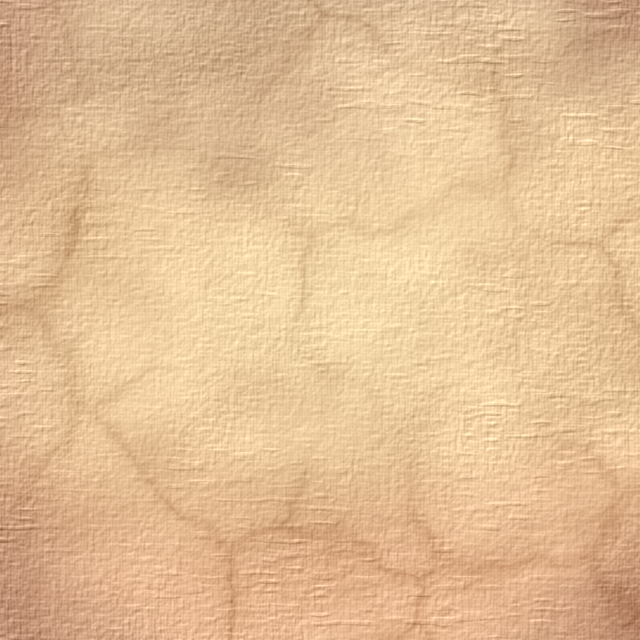
Write a WebGL 1 fragment shader that draws this texture.

```glsl
precision highp float;
// Aged linen paper: a warm sheet, pale in the middle, rosy below and umber above.
// Soft creases follow the borders of warped Voronoi cells, and a woven height
// field of short threads and bumps is embossed over the whole sheet.

uniform vec2 u_resolution;

const vec3 CREAM = vec3(0.975, 0.872, 0.688);
const vec3 SAND  = vec3(0.922, 0.787, 0.615);
const vec3 ROSE  = vec3(0.893, 0.700, 0.550);
const vec3 UMBER = vec3(0.808, 0.680, 0.545);
const vec3 BROWN = vec3(0.725, 0.540, 0.435);
const vec3 CREASE_TINT = vec3(0.85, 1.0, 1.0);

const vec2  GLOW_CENTER = vec2(0.53, 0.52);
const float CREASE_CELLS = 3.4;
const float CREASE_DEPTH = 0.12;
const float THREADS = 200.0;       // threads across the sheet
const float RELIEF = 0.20;         // strength of the embossing
const vec2  LIGHT_STEP = vec2(-0.0021, 0.0024);
const float BLOTCH = 0.13;         // strength of the small stains
const float TAU = 6.28318;

float hash(vec2 p) {
  return fract(sin(dot(p, vec2(127.1, 311.7))) * 43758.5453);
}

vec2 hash2(vec2 p) {
  return vec2(hash(p), hash(p + 57.3));
}

float noise(vec2 p) {
  vec2 i = floor(p), f = fract(p);
  f = f * f * (3.0 - 2.0 * f);
  return mix(mix(hash(i), hash(i + vec2(1.0, 0.0)), f.x),
             mix(hash(i + vec2(0.0, 1.0)), hash(i + 1.0), f.x), f.y);
}

float fbm(vec2 p) {
  float sum = 0.0, gain = 0.5;
  for (int i = 0; i < 4; i++) {
    sum += gain * noise(p);
    p = mat2(0.8, 0.6, -0.6, 0.8) * p * 2.03 + 17.7;
    gain *= 0.5;
  }
  return sum / 0.9375;
}

// Distance to the nearest border between Voronoi cells
float cellBorder(vec2 p) {
  vec2 cell = floor(p), nearest = vec2(0.0);
  float best = 9.0, border = 9.0;
  for (int y = -1; y <= 1; y++)
    for (int x = -1; x <= 1; x++) {
      vec2 c = cell + vec2(float(x), float(y));
      vec2 r = c + hash2(c) - p;
      if (dot(r, r) < best) { best = dot(r, r); nearest = r; }
    }
  for (int y = -2; y <= 2; y++)
    for (int x = -2; x <= 2; x++) {
      vec2 c = cell + vec2(float(x), float(y));
      vec2 r = c + hash2(c) - p, gap = r - nearest;
      if (dot(gap, gap) > 0.0001)
        border = min(border, dot(0.5 * (r + nearest), normalize(gap)));
    }
  return border;
}

// Creases: a thin broken line in a broad soft shade, fading in and out
float creases(vec2 uv) {
  vec2 warp = vec2(fbm(uv * 6.0 + 3.1), fbm(uv * 6.0 + 41.7)) - 0.5;
  float d = cellBorder(uv * CREASE_CELLS + warp * 0.5 + 4.6) / CREASE_CELLS;
  float visible = smoothstep(0.15, 0.70, noise(uv * 4.5 + 8.4));
  float sharp = smoothstep(0.40, 0.75, noise(uv * 11.0 + 23.0));
  float line = exp(-d * d / 0.00001) * sharp;
  float shade = exp(-d * d / 0.00012);
  float halo = exp(-d / 0.03);
  return visible * (0.40 * line + 0.36 * shade + 0.30 * halo);
}

// Height of the cloth: crossed threads, slubs in patches and small bumps
float clothHeight(vec2 uv) {
  vec2 q = uv + 0.003 * vec2(noise(uv * 40.0), noise(uv * 40.0 + 9.0));
  float warpThread = noise(q * vec2(THREADS, 66.0));
  float weftThread = noise(q * vec2(56.0, THREADS) + 71.0);
  float patches = smoothstep(0.35, 0.75, noise(uv * vec2(5.0, 11.0) + 61.0));
  float slub = smoothstep(0.60, 0.90, noise(q * vec2(26.0, 140.0) + 33.0));
  float bumps = noise(q * 150.0 + 13.0);
  float grain = noise(uv * 270.0 + 5.0);
  float ribs = sin(q.x * THREADS * TAU) + 0.6 * sin(q.y * THREADS * TAU);
  return 0.40 * warpThread + 0.46 * weftThread + 0.55 * patches * slub
       + 0.42 * bumps + 0.32 * grain + 0.035 * ribs;
}

// Broad colour of the sheet
vec3 sheetColor(vec2 uv) {
  float stain = fbm(uv * vec2(3.0, 4.0) + 5.0) - 0.5;
  float r = length((uv - GLOW_CENTER) * vec2(0.95, 1.1)) + 0.25 * stain;
  vec3 col = mix(CREAM, SAND, smoothstep(0.02, 0.50, r));
  col = mix(col, ROSE, 0.9 * smoothstep(0.44, 0.06, uv.y + 0.25 * stain));
  col = mix(col, UMBER, smoothstep(0.68, 1.02, uv.y + 0.35 * stain));
  float left = smoothstep(0.20, -0.08, uv.x + 0.2 * stain);
  float corner = smoothstep(0.50, 0.78, r);
  col = mix(col, BROWN, clamp(0.28 * left + 0.70 * corner, 0.0, 1.0));
  float blotch = fbm(uv * vec2(8.0, 10.0) + 29.0) - 0.5;
  return col - (0.12 * stain + BLOTCH * blotch) * vec3(0.85, 1.0, 0.95);
}

void main() {
  vec2 uv = gl_FragCoord.xy / u_resolution;
  vec3 col = sheetColor(uv) + 0.006;
  col -= CREASE_DEPTH * creases(uv) * CREASE_TINT;

  // Emboss the cloth, stronger in worn patches and near the rim
  float wear = 0.50 + 0.6 * noise(uv * 9.0 + 2.0) + 0.6 * length(uv - GLOW_CENTER);
  float relief = clothHeight(uv) - clothHeight(uv + LIGHT_STEP);
  col += RELIEF * wear * relief;
  gl_FragColor = vec4(clamp(col, 0.0, 1.0), 1.0);
}
```
